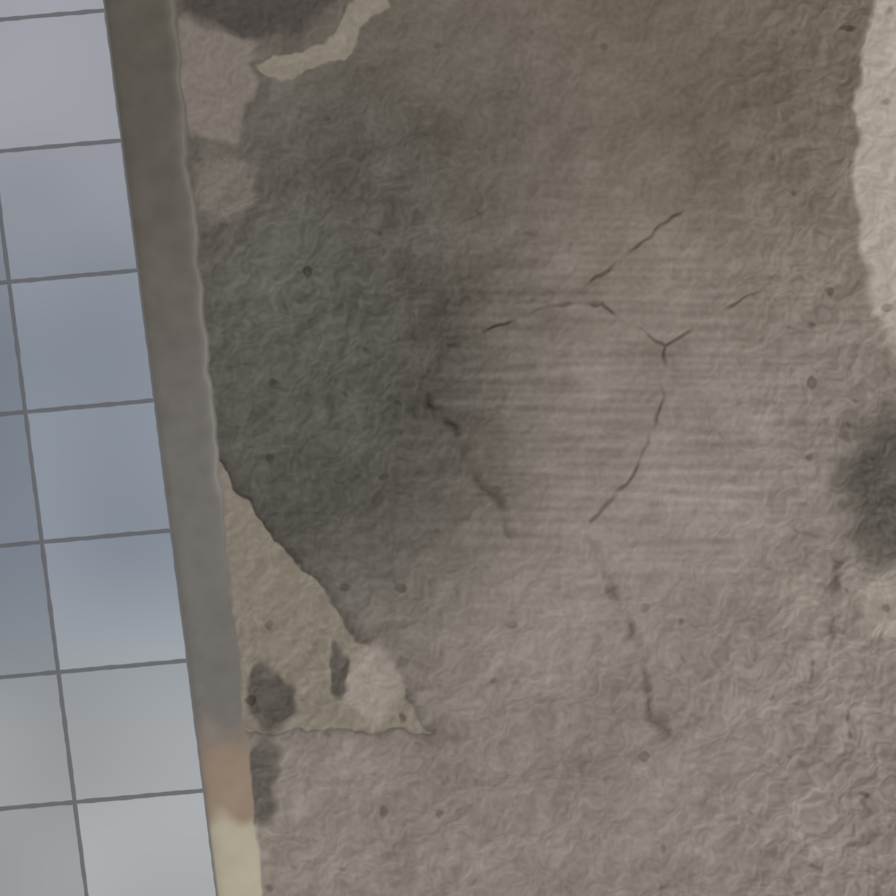
This texture is drawn by a Shadertoy shader. Its source:

```glsl
// Weathered plaster wall beside a slanted column of pale blue tiles.
// Gradient-noise relief is lit by finite differences; stains, peeled
// patches and cracks are warped ellipses, half-planes and segments.

const float EDGE = 0.0022;      // edge softness, in canvas units
const float TILE = 0.1468;      // tile pitch
const float ROW_SLOPE = 0.09;   // tilt of the horizontal joints
const float JOINT = 0.0013;     // half width of a joint
const float RELIEF = 0.21;      // strength of the lit relief
const vec2 LIGHT_STEP = vec2(-.0025, .003);
const vec3 PLASTER_LOW = vec3(.52, .485, .452);
const vec3 PLASTER_TOP = vec3(.435, .402, .362);
const vec3 PLASTER_DARK = vec3(.335, .322, .298);
const vec3 PEELED = vec3(.505, .473, .425);
const vec3 WARM = vec3(1.07, 1, .93);
const vec3 GROUT = vec3(.36, .36, .37);

// Scars and hollows: centre and radius, then level, opacity, softness
const int PATCHES = 11;
const vec4 PATCH_SHAPE[PATCHES] = vec4[](
  vec4(.238, .925, .048, .085), vec4(.285, 1.01, .09, .052),
  vec4(.25, .79, .035, .042), vec4(.415, .235, .032, .045),
  vec4(.302, .222, .026, .036), vec4(.378, .252, .012, .03),
  vec4(.292, .128, .02, .05), vec4(1.01, .82, .055, .21),
  vec4(.995, .455, .055, .085), vec4(.99, .325, .028, .035),
  vec4(.89, .325, .025, .035));
const vec3 PATCH_LOOK[PATCHES] = vec3[](
  vec3(.45, 1, .08), vec3(.285, 1, .15), vec3(.44, .8, .3),
  vec3(.56, .8, .25), vec3(.325, 1, .2), vec3(.335, 1, .2),
  vec3(.345, 1, .3), vec3(.615, 1, .1), vec3(.305, .85, .4),
  vec3(.575, .8, .3), vec3(.545, .6, .5));

// Segments as start.xy, end.xy: hairlines first, then wider gouges
const int HAIRLINES = 8;
const int CRACKS = 12;
const vec4 CRACK[CRACKS] = vec4[](
  vec4(.54, .629, .612, .659), vec4(.612, .659, .671, .661),
  vec4(.671, .661, .742, .613), vec4(.742, .613, .862, .685),
  vec4(.645, .672, .765, .768), vec4(.742, .613, .74, .555),
  vec4(.74, .555, .714, .479), vec4(.714, .479, .66, .42),
  vec4(.48, .555, .575, .405), vec4(.66, .4, .7, .305),
  vec4(.7, .305, .74, .175), vec4(.935, .375, .925, .29));

vec2 gradient(vec2 cell) {
  uvec2 q = uvec2(ivec2(cell)) * uvec2(1597u, 3571u);
  uint n = (q.x ^ q.y) * 27183u;
  n = (n ^ (n >> 13)) * 60493u;
  n ^= n >> 15;
  float a = float(n & 65535u) * 6.2832 / 65536.0;
  return vec2(cos(a), sin(a));
}

float noise(vec2 p) {
  vec2 i = floor(p), f = p - i, e = vec2(1, 0);
  vec2 w = f * f * f * (f * (f * 6.0 - 15.0) + 10.0);
  return mix(mix(dot(gradient(i), f), dot(gradient(i + e), f - e), w.x),
    mix(dot(gradient(i + e.yx), f - e.yx), dot(gradient(i + 1.0), f - 1.0), w.x), w.y);
}

float fbm(vec2 p) {
  float sum = 0.0, amp = 0.6;
  for (int i = 0; i < 3; i++) {
    sum += amp * noise(p);
    p = mat2(1.6, 1.2, -1.2, 1.6) * p + 7.3;
    amp *= 0.55;
  }
  return sum;
}

float segment(vec2 p, vec4 s) {
  vec2 a = p - s.xy, b = s.zw - s.xy;
  return length(a - b * clamp(dot(a, b) / dot(b, b), 0.0, 1.0));
}

float blob(vec2 p, vec4 s, float soft) {
  return 1.0 - smoothstep(1.0 - soft, 1.0 + soft, length((p - s.xy) / s.zw));
}

float inside(float d) { return 1.0 - smoothstep(-EDGE, EDGE, d); }

vec3 tiles(vec2 p, float edge) {
  vec2 cell = vec2(edge, p.y - ROW_SLOPE * p.x - .978) / TILE;
  vec3 col = mix(vec3(.645, .66, .67), vec3(.515, .545, .59), smoothstep(.16, .42, p.y));
  col = mix(col, vec3(.605, .615, .645), smoothstep(.58, .88, p.y));
  col += .022 * gradient(floor(cell) + 9.0).x + .05 * noise(p * 6.0);
  col -= .04 * step(cell.x, -1.0);
  vec2 d = abs(cell - round(cell)) * TILE + .001 * noise(p * 70.0);
  return mix(GROUT, col, .2 + .8 * smoothstep(JOINT, JOINT + EDGE, min(d.x, d.y)));
}

vec3 skirting(vec2 p, float edge) {
  vec3 col = mix(vec3(.435, .42, .405), vec3(.355, .335, .305), smoothstep(.35, .95, p.y));
  float low = p.y + .04 * noise(p * 25.0);
  col = mix(vec3(.56, .49, .43), col, smoothstep(.14, .22, low));
  col = mix(vec3(.67, .64, .56), col, smoothstep(.07, .1, low));
  float lip = exp(-abs(edge + .004) / .004) * smoothstep(.35, .5, p.y);
  return col + .09 * lip + .04 * fbm(p * 30.0);
}

vec3 plaster(vec2 p) {
  vec2 w = p + .022 * vec2(fbm(p * 22.0), fbm(p * 22.0 + 40.0));

  // Broad tone
  vec3 col = mix(PLASTER_LOW, PLASTER_TOP, smoothstep(.15, .9, p.y));
  col += .055 * blob(p, vec4(.83, .51, .22, .2), .9);
  col = mix(col, PLASTER_DARK, .95 * blob(w, vec4(.33, .57, .22, .29), .55));
  col = mix(col, PLASTER_DARK, .5 * blob(w, vec4(.33, .86, .22, .16), .7));
  col += .075 * fbm(p * 5.0) + .055 * fbm(p * 17.0);

  // Peeled wedge with a shadowed rim, pale arc, then patches
  float peel = max(dot(w - vec2(.264, .452), vec2(.77, .64)), .185 - w.y);
  col *= 1.0 - .25 * exp(-abs(peel) / .006);
  col = mix(col, PEELED, inside(peel));
  float arc = min(segment(w, vec4(.306, .92, .378, .945)), segment(w, vec4(.378, .945, .414, 1)));
  col = mix(col, PEELED + .02, inside(arc - .013));
  for (int i = 0; i < PATCHES; i++) {
    vec3 look = PATCH_LOOK[i];
    col = mix(col, look.x * WARM, look.y * blob(w, PATCH_SHAPE[i], look.z));
  }

  // Lit relief, trowel strokes and pits
  float rough = .45 + .55 * smoothstep(.72, .95, p.x) + .4 * smoothstep(.5, .2, p.y);
  rough += .4 * blob(p, vec4(.37, .65, .16, .2), .7);
  col -= RELIEF * rough * (fbm(w * 38.0) - fbm((w + LIGHT_STEP) * 38.0));
  col += .065 * blob(p, vec4(.72, .55, .24, .22), .5) * noise(p * vec2(9, 130));
  col += .025 * noise(p * 150.0);
  col -= .1 * rough * smoothstep(.42, .58, noise(p * 48.0 + 3.0));

  // Cracks
  vec2 c = p + .006 * vec2(noise(p * 55.0), noise(p * 55.0 + 20.0));
  float broken = smoothstep(-.35, .2, noise(p * 32.0)), cut = 0.0;
  for (int i = 0; i < CRACKS; i++) {
    bool hair = i < HAIRLINES;
    float d = segment(hair ? c : w, CRACK[i]);
    cut = max(cut, hair ? .15 - 43.0 * d : .11 - 12.0 * d);
  }
  return col - broken * cut;
}

void mainImage(out vec4 fragColor, in vec2 fragCoord) {
  vec2 p = fragCoord / iResolution.xy;
  float tileEdge = p.x - .2435 + .1265 * p.y;
  float wallEdge = p.x - .293 + .098 * p.y + .01 * fbm(p * 18.0);
  vec3 col = mix(plaster(p), skirting(p, wallEdge), inside(wallEdge));
  col *= 1.0 - .12 * exp(-abs(tileEdge) / .005);
  col = mix(col, tiles(p, tileEdge), inside(tileEdge));
  fragColor = vec4(clamp(col, 0.0, 1.0), 1);
}
```
